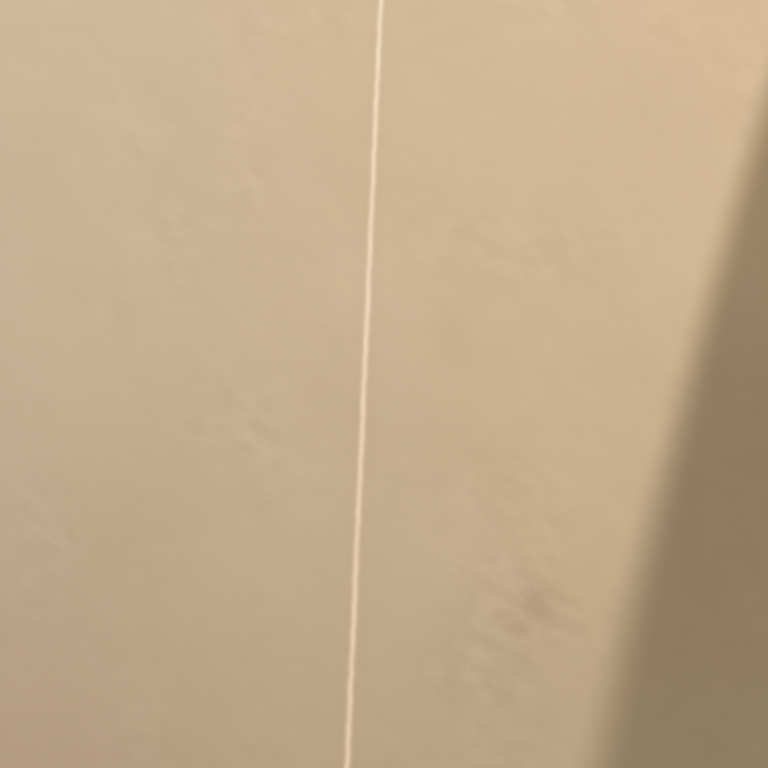
This texture is drawn by a Shadertoy shader. Its source:

```glsl
// Draws a warm plaster wall with a thin pale seam and a soft slanted shadow at the right.

float hash(vec2 p) {
    return fract(sin(dot(p, vec2(127.1, 311.7))) * 43758.5453);
}

float valueNoise(vec2 p) {
    vec2 cell = floor(p);
    vec2 f = fract(p);
    f = f * f * (3.0 - 2.0 * f);
    float low = mix(hash(cell), hash(cell + vec2(1.0, 0.0)), f.x);
    float high = mix(hash(cell + vec2(0.0, 1.0)), hash(cell + vec2(1.0, 1.0)), f.x);
    return mix(low, high, f.y);
}

// Layered noise, centred on zero
float fbm(vec2 p) {
    float sum = 0.0;
    float amplitude = 0.5;
    for (int i = 0; i < 4; i++) {
        sum += amplitude * (valueNoise(p) - 0.5);
        p = mat2(1.6, 1.2, -1.2, 1.6) * p + 17.3;
        amplitude *= 0.5;
    }
    return sum;
}

// Soft patch that fades out from its centre
float patchMask(vec2 uv, vec2 centre, vec2 radius) {
    vec2 d = (uv - centre) / radius;
    return exp(-dot(d, d));
}

// Light falling off from the top right to the bottom left
vec3 wallColour(vec2 uv) {
    vec3 bottom = mix(vec3(0.705, 0.61, 0.51), vec3(0.74, 0.65, 0.525), uv.x);
    vec3 top = mix(vec3(0.81, 0.72, 0.61), vec3(0.84, 0.735, 0.595), uv.x);
    float bulge = 0.04 * uv.y * (1.0 - uv.y);
    return mix(bottom, top, uv.y) + bulge;
}

vec3 shadowColour(vec2 uv) {
    vec3 low = mix(vec3(0.57, 0.495, 0.385), vec3(0.57, 0.48, 0.38), smoothstep(0.0, 0.3, uv.y));
    return mix(low, vec3(0.62, 0.53, 0.41), smoothstep(0.4, 0.9, uv.y));
}

// Areas where the surface is scuffed
float wornAreas(vec2 uv) {
    float worn = 0.35 * smoothstep(0.0, 0.25, fbm(uv * 6.0 + 9.0));
    worn += patchMask(uv, vec2(0.69, 0.20), vec2(0.06, 0.045));
    worn += 0.8 * patchMask(uv, vec2(0.61, 0.12), vec2(0.05, 0.03));
    worn += 0.6 * patchMask(uv, vec2(0.66, 0.67), vec2(0.10, 0.05));
    worn += 0.7 * patchMask(uv, vec2(0.30, 0.45), vec2(0.07, 0.05));
    worn += 0.5 * patchMask(uv, vec2(0.33, 0.80), vec2(0.03, 0.10));
    return worn + 0.6 * patchMask(uv, vec2(0.08, 0.30), vec2(0.03, 0.03));
}

// Cloudy stains plus fine slanted smudges
float plasterTone(vec2 uv) {
    vec2 slanted = vec2(uv.x - 0.5 * uv.y, uv.y + 0.5 * uv.x);
    float clouds = fbm(slanted * vec2(5.0, 7.0));
    float flecks = fbm(slanted * vec2(36.0, 54.0) + 5.0);
    float stain = patchMask(uv, vec2(0.69, 0.20), vec2(0.05, 0.035))
                + 0.6 * patchMask(uv, vec2(0.59, 0.56), vec2(0.03, 0.04));
    return 0.028 * clouds + flecks * (0.012 + 0.085 * wornAreas(uv)) - 0.025 * stain;
}

void mainImage(out vec4 fragColor, in vec2 fragCoord) {
    vec2 uv = fragCoord / iResolution.xy;
    float pixel = 1.0 / iResolution.x;

    // Shadow edge bends gently and blurs toward the bottom
    float edgeX = 0.777 + 0.215 * uv.y + 0.045 * uv.y * uv.y;
    float blur = mix(0.042, 0.026, uv.y);
    float shade = smoothstep(-blur, blur, uv.x - edgeX);
    vec3 colour = mix(wallColour(uv), shadowColour(uv), shade);

    // Plaster mottling
    colour += plasterTone(uv) * mix(1.0, 0.7, shade);

    // Soft thin seam with a fine wobble and a faint dark fringe
    float wobble = 0.0012 * (valueNoise(vec2(uv.y * 90.0, 3.0)) - 0.5);
    float seamX = mix(0.452, 0.496, uv.y) + wobble;
    float seamDistance = abs(uv.x - seamX);
    float seamWidth = max(mix(0.0044, 0.0037, uv.y), pixel);
    float seam = exp(-pow(seamDistance / seamWidth, 2.0));
    float fringe = exp(-pow(seamDistance / 0.011, 2.0));
    float wear = 0.86 + 0.14 * valueNoise(vec2(uv.y * 60.0, 8.0));
    vec3 seamColour = mix(vec3(0.90, 0.79, 0.67), vec3(0.95, 0.87, 0.75), uv.y);
    colour -= 0.012 * fringe;
    colour = mix(colour, seamColour, wear * seam);

    fragColor = vec4(clamp(colour, 0.0, 1.0), 1.0);
}
```
